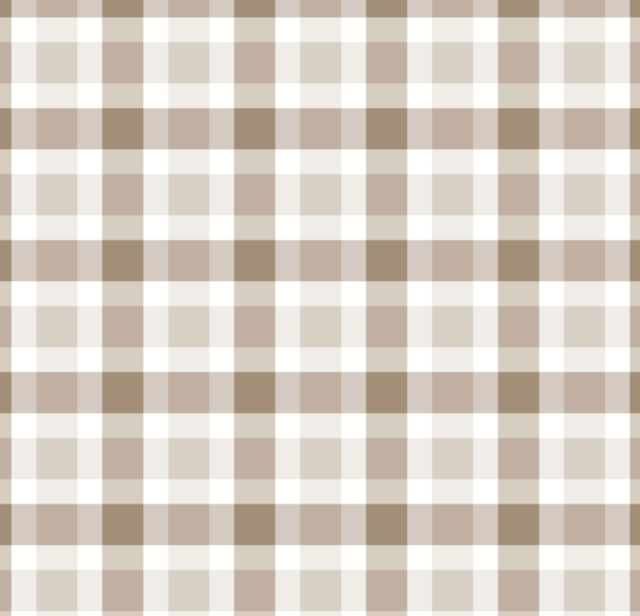
Give the GLSL for this pattern, as a Shadertoy shader.

```glsl
// Gingham check: dark and pale stripes of equal width alternate over white,
// both across and down. Each axis gives soft stripe coverage, and the
// coverages blend the nine flat colours of the crossings.

#define REPEATS_ACROSS 4.851
#define DARK_CENTER vec2(0.9305, 0.693)
#define STRIPE_WIDTH 0.312
#define EDGE_PIXELS 1.1

// Coverage of a stripe centred on each whole number, per axis
vec2 stripe(vec2 p, float blur) {
    vec2 toCenter = abs(fract(p + 0.5) - 0.5);
    return 1.0 - smoothstep(-blur, blur, toCenter - 0.5 * STRIPE_WIDTH);
}

// Blend from the bare ground to the pale or the dark stripe
vec3 weave(vec3 ground, vec3 pale, vec3 dark, float paleCover, float darkCover) {
    return mix(mix(ground, pale, paleCover), dark, darkCover);
}

void mainImage(out vec4 fragColor, in vec2 fragCoord) {
    // Square repeats, measured from a crossing of two dark stripes
    float cellsPerPixel = REPEATS_ACROSS / iResolution.x;
    vec2 p = fragCoord * cellsPerPixel - DARK_CENTER;
    float blur = EDGE_PIXELS * cellsPerPixel;

    vec2 dark = stripe(p, blur);
    vec2 pale = stripe(p + 0.5, blur);

    // Crossing colours
    vec3 white = vec3(1.0, 1.0, 0.996);
    vec3 cream = vec3(0.941, 0.929, 0.910);
    vec3 sand = vec3(0.847, 0.816, 0.773);
    vec3 taupe = vec3(0.755, 0.690, 0.630);
    vec3 brown = vec3(0.640, 0.560, 0.468);
    vec3 greenSand = vec3(0.839, 0.806, 0.755);
    vec3 pinkSand = vec3(0.835, 0.793, 0.755);

    // Columns within each kind of row
    vec3 whiteRow = weave(white, cream, greenSand, pale.x, dark.x);
    vec3 paleRow = weave(cream, sand, taupe, pale.x, dark.x);
    vec3 darkRow = weave(pinkSand, taupe, brown, pale.x, dark.x);

    // Rows over one another
    vec3 color = weave(whiteRow, paleRow, darkRow, pale.y, dark.y);
    fragColor = vec4(color, 1.0);
}
```
